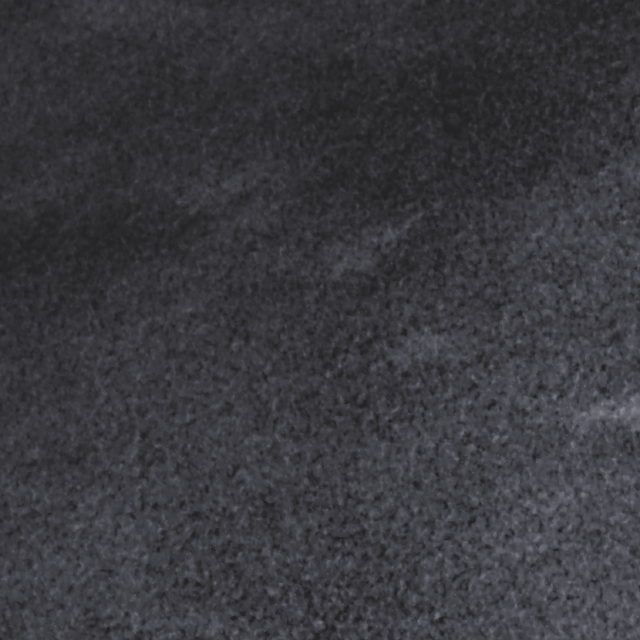
A three.js fragment shader for this texture:

```glsl
// Dark slate surface with slanted pale smears and a fine grain that coarsens to the lower right.
varying vec2 vUv;

vec3 hash3(vec2 cell) {
  vec3 p = fract(cell.xyx * vec3(0.1031, 0.1030, 0.0973));
  p += dot(p, p.yxz + 33.33);
  return fract((p.xxy + p.yzz) * p.zyx);
}

// Cellular noise: random cell values blended softly by distance, 0 to 1.
float softCells(vec2 p) {
  vec2 cell = floor(p);
  float sum = 0.0;
  float total = 0.0;
  for (int y = -1; y <= 1; y++) {
    for (int x = -1; x <= 1; x++) {
      vec2 neighbour = cell + vec2(float(x), float(y));
      vec3 rnd = hash3(neighbour + 57.0);
      vec2 d = neighbour + rnd.xy - p;
      float weight = exp(-6.0 * dot(d, d));
      sum += weight * rnd.z;
      total += weight;
    }
  }
  return sum / total;
}

float layeredCells(vec2 p) {
  float sum = 0.0;
  float amplitude = 0.5;
  for (int i = 0; i < 4; i++) {
    sum += amplitude * (softCells(p) - 0.5);
    p = p * 2.03 + vec2(17.3, 9.1);
    amplitude *= 0.55;
  }
  return sum;
}

// Rare tiny bright dots, one per chosen cell.
float specks(vec2 p) {
  vec3 rnd = hash3(floor(p) + 211.0);
  float d = length(fract(p) - 0.3 - 0.4 * rnd.xy);
  return step(0.93, rnd.z) * (1.0 - smoothstep(0.05, 0.3, d));
}

vec2 turn(vec2 p, float angle) {
  float c = cos(angle);
  float s = sin(angle);
  return vec2(c * p.x + s * p.y, c * p.y - s * p.x);
}

// Soft elongated patch lying along the given angle.
float smear(vec2 p, vec2 centre, vec2 size, float angle) {
  vec2 d = turn(p - centre, angle) / size;
  return exp(-dot(d, d));
}

void main() {
  vec2 uv = vUv;
  float rough = smoothstep(-0.1, 0.95, uv.x * 0.6 - uv.y * 0.8 + 0.5);

  // Slanted clouds and finer brushed streaks
  vec2 along = turn(uv, 0.33);
  float clouds = layeredCells(along * vec2(3.0, 7.0) + 4.0);
  float streaks = layeredCells(along * vec2(11.0, 32.0) + 31.0);
  vec2 warped = uv + 0.035 * vec2(clouds, streaks);

  // Broad light and shade
  float tone = 0.192 + 0.045 * rough + 0.10 * clouds + 0.045 * streaks;
  tone += 0.075 * smear(warped, vec2(1.06, 0.10), vec2(0.32, 0.30), 0.3);
  tone += 0.035 * smear(warped, vec2(0.98, 0.62), vec2(0.30, 0.16), 0.6);
  tone += 0.030 * smear(warped, vec2(0.08, 0.23), vec2(0.30, 0.14), 0.0);
  tone += 0.020 * smear(warped, vec2(0.13, 0.85), vec2(0.25, 0.10), 0.4);
  tone -= 0.045 * smear(warped, vec2(0.04, 0.61), vec2(0.34, 0.055), 0.2);
  tone -= 0.050 * smear(warped, vec2(0.93, 0.95), vec2(0.50, 0.13), 0.35);
  tone -= 0.035 * smear(warped, vec2(0.00, 1.00), vec2(0.20, 0.05), 0.4);

  // Pale rubbed patches and a thin scratch
  float rub = 1.0 + 2.0 * streaks;
  tone += 0.110 * rub * smear(warped, vec2(0.98, 0.36), vec2(0.10, 0.028), 0.2);
  tone += 0.055 * rub * smear(warped, vec2(0.35, 0.68), vec2(0.08, 0.055), 0.3);
  tone += 0.060 * rub * smear(warped, vec2(0.56, 0.615), vec2(0.06, 0.025), 0.5);
  tone += 0.085 * rub * smear(warped, vec2(0.665, 0.46), vec2(0.045, 0.023), 0.3);
  tone += 0.050 * rub * smear(warped, vec2(0.30, 0.025), vec2(0.08, 0.015), -0.1);
  tone += 0.060 * rub * smear(warped, vec2(0.65, 0.665), vec2(0.055, 0.006), 0.65);

  // Grain: coarse lit bumps, finer pits and dust
  vec2 bump = uv * vec2(105.0, 92.0);
  float relief = softCells(bump) - softCells(bump + vec2(0.45, -0.35));
  float fine = softCells(uv * vec2(190.0, 160.0) + 73.0) - 0.5;
  float medium = softCells(turn(uv, 0.9) * vec2(125.0, 85.0) + 19.0) - 0.5;
  float grain = 0.45 * relief + 0.55 * fine + 0.5 * medium;
  grain += 0.9 * grain * abs(grain);
  tone += mix(0.065, 0.17, rough) * grain;
  tone += 0.05 * specks(uv * 120.0) * (0.4 + rough);

  // Cool grey, more neutral in the darks
  tone = 0.135 + 0.5 * (tone - 0.135 + sqrt(pow(tone - 0.135, 2.0) + 0.0006));
  float blue = mix(1.03, 1.10, smoothstep(0.15, 0.25, tone));
  gl_FragColor = vec4(tone * vec3(1.0, 0.995, blue), 1.0);
}
```
